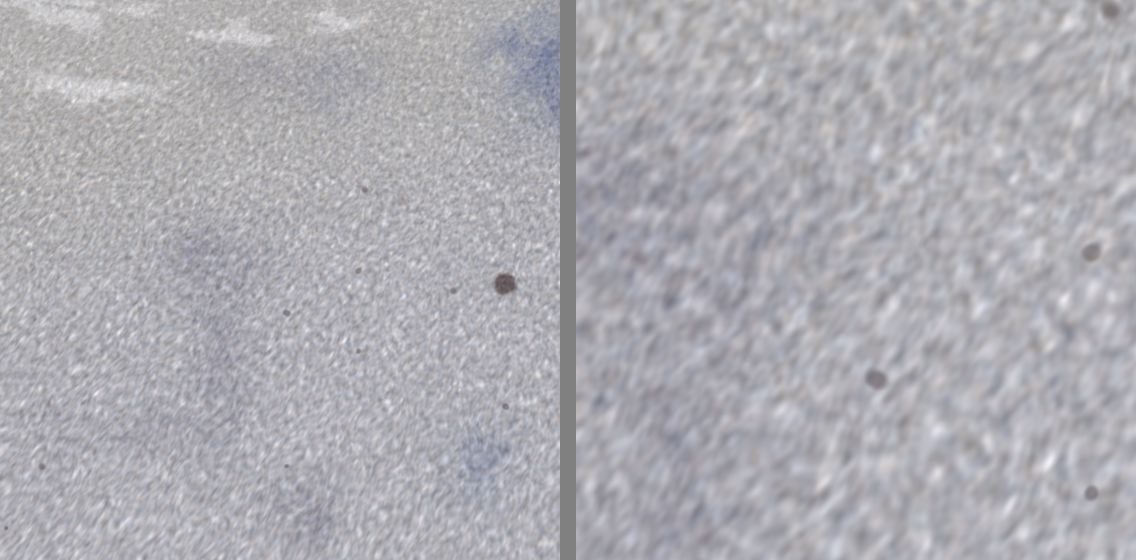
Left, the full canvas; right, a detail of the centre.
Give the GLSL for this texture, as a Shadertoy shader.

```glsl
// Weathered grey asphalt with fine slanted grit, pale scuffs and blue-grey stains.

#define GRIT_CELLS vec2(80.0, 47.0)  // grit cells across the canvas, near edge
#define GRIT_SLANT 0.38              // sideways lean of the grit
#define GRIT_CONTRAST 0.23
#define GLINT_STRENGTH 0.15
#define TINT_NOISE 0.035             // warm and cool fringes on the grit
#define NEAR_GREY vec3(0.685, 0.682, 0.708)
#define FAR_GREY vec3(0.690, 0.683, 0.683)
#define STAIN_GREY vec3(0.530, 0.525, 0.590)
#define STAIN_BLUE vec3(0.390, 0.440, 0.580)
#define SCUFF_WHITE vec3(0.820, 0.815, 0.825)
#define SPOT_BROWN vec3(0.370, 0.325, 0.335)

float hash(vec2 p) {
    return fract(sin(dot(p, vec2(127.1, 311.7))) * 43758.5453);
}

vec2 hash2(vec2 p) {
    return vec2(hash(p), hash(p + 57.3));
}

float cornerSlope(vec2 cell, vec2 corner, vec2 f) {
    return dot(hash2(cell + corner) * 2.0 - 1.0, f - corner);
}

// Gradient noise, centred on zero
float noise(vec2 p) {
    vec2 i = floor(p), f = fract(p);
    vec2 u = f * f * f * (f * (f * 6.0 - 15.0) + 10.0);
    float low = mix(cornerSlope(i, vec2(0, 0), f), cornerSlope(i, vec2(1, 0), f), u.x);
    float high = mix(cornerSlope(i, vec2(0, 1), f), cornerSlope(i, vec2(1, 1), f), u.x);
    return mix(low, high, u.y);
}

float fbm(vec2 p) {
    float sum = 0.0, amplitude = 1.0;
    for (int i = 0; i < 4; i++) {
        sum += amplitude * noise(p);
        p = p * 2.03 + 17.7;
        amplitude *= 0.55;
    }
    return sum;
}

// Soft elliptical patch
float blot(vec2 p, vec2 centre, vec2 radius) {
    vec2 d = (p - centre) / radius;
    return exp(-dot(d, d));
}

// Small bright ovals, one per cell, with random position, size and lean
float glints(vec2 p) {
    vec2 cell = floor(p);
    float light = 0.0;
    for (int y = -1; y <= 1; y++) {
        for (int x = -1; x <= 1; x++) {
            vec2 id = cell + vec2(x, y);
            vec2 d = p - id - hash2(id);
            d.x += d.y * (hash(id + 5.1) - 0.5);
            float size = mix(0.18, 0.36, hash(id + 9.4));
            float power = smoothstep(0.45, 1.0, hash(id + 3.7));
            light = max(light, power * blot(d, vec2(0.0), size * vec2(1.0, 1.15)));
        }
    }
    return light;
}

void mainImage(out vec4 fragColor, in vec2 fragCoord) {
    vec2 uv = fragCoord / iResolution.xy;

    // Grit plane: smaller and flatter towards the far edge
    vec2 plane = vec2((uv.x - 0.5) * (1.0 + 0.35 * uv.y), uv.y + 0.6 * uv.y * uv.y);
    plane.x -= GRIT_SLANT * uv.y;
    plane += 0.014 * vec2(noise(uv * 13.0), noise(uv * 13.0 + 40.0));
    vec2 grit = plane * GRIT_CELLS;

    // Ragged distortion shared by all stains
    vec2 ragged = uv + 0.05 * vec2(fbm(uv * 9.0), fbm(uv * 9.0 + 31.0));
    float mottle = fbm(uv * vec2(6.0, 7.0) + 4.0);
    float patchy = 0.75 + 0.8 * fbm(uv * 22.0);
    vec3 color = mix(NEAR_GREY, FAR_GREY, smoothstep(0.35, 0.9, uv.y - 0.25 * uv.x + 0.1));
    color += 0.028 * mottle;

    // Dull grey stains through the middle and lower part
    float dull = blot(ragged, vec2(0.37, 0.54), vec2(0.10, 0.06))
               + blot(ragged, vec2(0.39, 0.36), vec2(0.05, 0.14))
               + blot(ragged, vec2(0.54, 0.08), vec2(0.06, 0.06))
               + 0.6 * blot(ragged, vec2(0.25, 0.23), vec2(0.16, 0.04))
               + 0.6 * blot(ragged, vec2(0.52, 0.87), vec2(0.16, 0.06));
    color = mix(color, STAIN_GREY, clamp(0.55 * dull * patchy, 0.0, 0.7));

    // Blue stains on the right
    float blue = blot(ragged, vec2(0.99, 0.87), vec2(0.08, 0.11))
               + 0.8 * blot(ragged, vec2(0.90, 0.93), vec2(0.05, 0.04))
               + 0.5 * blot(ragged, vec2(0.86, 0.17), vec2(0.07, 0.08))
               + 0.25 * blot(ragged, vec2(0.62, 0.86), vec2(0.05, 0.04));
    color = mix(color, STAIN_BLUE, clamp(0.75 * blue * patchy, 0.0, 0.8));

    // Pale scuffs stretched sideways along the far edge
    float scuff = blot(ragged, vec2(0.17, 0.845), vec2(0.16, 0.035))
                + blot(ragged, vec2(0.10, 0.98), vec2(0.18, 0.04))
                + 0.9 * blot(ragged, vec2(0.42, 0.94), vec2(0.08, 0.02))
                + 0.9 * blot(ragged, vec2(0.60, 0.97), vec2(0.06, 0.03));
    scuff += 0.9 * fbm(uv * vec2(14.0, 42.0)) * smoothstep(0.7, 0.95, uv.y);
    color = mix(color, SCUFF_WHITE, 0.8 * smoothstep(0.3, 0.95, scuff));

    // Grit, glints and colour fringes
    float coarse = noise(grit);
    float fine = noise(grit * 1.8 + 23.0);
    float calm = mix(1.0, 0.7, smoothstep(0.55, 1.0, uv.y));
    color += GRIT_CONTRAST * calm * (0.8 * coarse + 0.55 * fine);
    color += GLINT_STRENGTH * calm * glints(grit * 0.75 + 11.0) * (1.0 - 0.5 * min(dull + blue, 1.0));
    color += TINT_NOISE * noise(grit + 71.0) * vec3(1.0, 0.1, -1.0);

    // One brown spot and a scatter of dark specks
    float edge = 0.005 * noise(uv * 70.0);
    float spot = smoothstep(0.025, 0.014, length(uv - vec2(0.902, 0.493)) + edge);
    color = mix(color, SPOT_BROWN + 0.12 * fine, 0.9 * spot);
    for (int i = 0; i < 9; i++) {
        vec2 centre = hash2(vec2(float(i), 8.0));
        float radius = mix(0.004, 0.009, hash(centre));
        float speck = smoothstep(radius, 0.3 * radius, length(uv - centre) + edge);
        color = mix(color, SPOT_BROWN, 0.55 * speck);
    }

    fragColor = vec4(clamp(color, 0.0, 1.0), 1.0);
}
```
